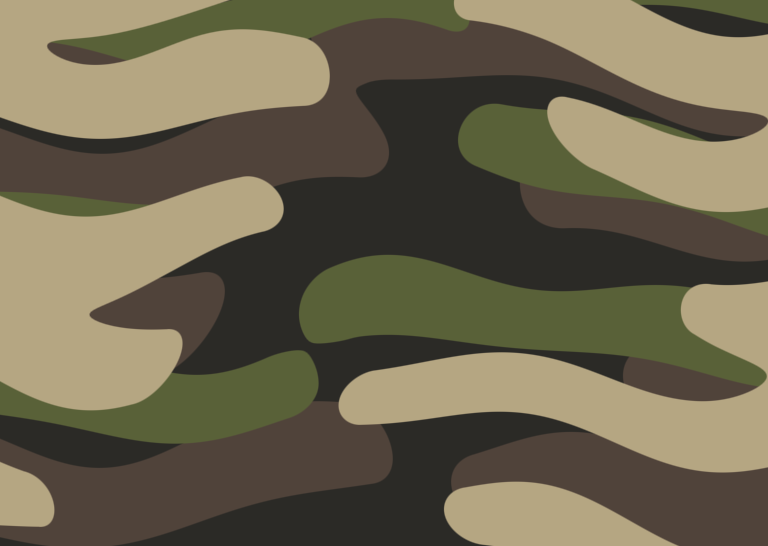
Give the GLSL for this pattern, as a Shadertoy shader.

```glsl
// Woodland camouflage: brown, green and tan layers over a black ground.
// Each layer is a comb of tapered fingers that grow inward from both sides,
// fused by a smooth union and bent by sine waves into rounded lobes.

#define FINGERS 10
#define FUSE 0.10      // softness of the joints between fingers
#define SWAY 0.045     // vertical bend shared by all layers
#define RIPPLE 0.020   // finer vertical bend, different in each layer
#define SHEAR 0.050    // sideways bend
#define BULGE 0.012    // swelling and necking of the fingers
#define TILT 0.15      // largest height change along a finger

const vec3 BLACK = vec3(0.17, 0.165, 0.15);
const vec3 BROWN = vec3(0.315, 0.263, 0.228);
const vec3 GREEN = vec3(0.35, 0.38, 0.22);
const vec3 TAN   = vec3(0.71, 0.65, 0.51);

float smoothUnion(float a, float b) {
    float h = max(FUSE - abs(a - b), 0.0) / FUSE;
    return min(a, b) - 0.25 * FUSE * h * h;
}

float taperedCapsule(vec2 p, vec2 root, vec2 tip, vec2 radii) {
    vec2 axis = tip - root;
    float t = clamp(dot(p - root, axis) / dot(axis, axis), 0.0, 1.0);
    return length(p - root - axis * t) - mix(radii.x, radii.y, t);
}

vec2 bend(vec2 p, float phase) {
    p.y += SWAY * sin(5.2 * p.x + 0.6) + RIPPLE * sin(11.0 * p.x + phase);
    p.x += SHEAR * sin(9.0 * p.y + phase);
    return p;
}

// rows: first height, pitch, offset of the right side
// reach: seed, step, shortest, longest; radii: root, tip
float comb(vec2 p, float width, vec3 rows, vec4 reach, vec2 radii) {
    float phase = 6.2832 * reach.x;
    p = bend(p, phase);
    float d = 1.0;
    for (int i = 0; i < FINGERS; i++) {
        float n = float(i);
        float side = mod(n, 2.0);
        float extent = mix(reach.z, reach.w, fract(reach.x + n * reach.y));
        vec2 vary = fract(reach.x + n * vec2(0.755, 0.570) + 0.3);

        float y = rows.x + floor(0.5 * n) * rows.y + side * rows.z;
        vec2 root = vec2(mix(-0.15, width + 0.15, side), y + TILT * (vary.x - 0.5));
        vec2 tip = vec2(mix(extent, width - extent, side), y);
        d = smoothUnion(d, taperedCapsule(p, root, tip, radii * (0.85 + 0.3 * vary.y)));
    }
    return d + BULGE * sin(10.0 * p.x + phase) * cos(7.0 * p.y + phase);
}

// Covers the colour below with an antialiased shape
vec3 paint(vec3 below, vec3 colour, float d) {
    float edge = 0.75 * fwidth(d);
    return mix(colour, below, smoothstep(-edge, edge, d));
}

void mainImage(out vec4 fragColor, in vec2 fragCoord) {
    vec2 p = fragCoord / iResolution.y;
    float width = iResolution.x / iResolution.y;

    float brown = comb(p, width, vec3(0.16, 0.28, -0.10),
                       vec4(0.90, 0.72, 0.10, 0.75), vec2(0.095, 0.080));
    float green = comb(p, width, vec3(0.29, 0.33, 0.11),
                       vec4(0.58, 0.35, 0.10, 0.80), vec2(0.070, 0.063));
    float tan1 = comb(p, width, vec3(0.13, 0.24, -0.12),
                      vec4(0.0, 0.618, 0.10, 0.80), vec2(0.082, 0.056));

    vec3 colour = paint(BLACK, BROWN, brown);
    colour = paint(colour, GREEN, green);
    colour = paint(colour, TAN, tan1);
    fragColor = vec4(colour, 1.0);
}
```
